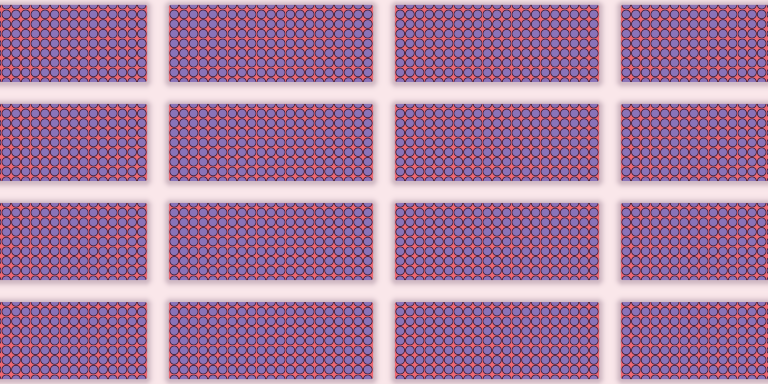
Give the GLSL for this pattern, as a WebGL 2 fragment shader.

```glsl
#version 300 es
precision highp float;

uniform vec2 u_resolution;
out vec4 fragColor;

// Lengths are fractions of the canvas height
const vec2 CARD_PITCH = vec2(0.5885, 0.2580);
const vec2 CARD_HALF = vec2(0.2660, 0.1005);
const float CORNER_RADIUS = 0.006;
const float DOT_PITCH = 0.0252;
const float DOT_RADIUS = 0.405;   // in dot pitches
const float RING_RADIUS = 0.490;  // in dot pitches
const vec2 SHADOW_OFFSET = vec2(0.0, -0.002);
const float SHADOW_SPREAD = 0.012;
const float SHADOW_STRENGTH = 0.32;

const vec3 PAPER = vec3(0.980, 0.906, 0.918);
const vec3 SHADOW = vec3(0.480, 0.360, 0.460);
const vec3 CORAL = vec3(0.920, 0.405, 0.450);
const vec3 RING = vec3(0.240, 0.120, 0.220);
const vec3 VIOLET = vec3(0.540, 0.450, 0.720);

float roundedBox(vec2 p, vec2 halfSize, float radius) {
    vec2 d = abs(p) - halfSize + radius;
    return length(max(d, 0.0)) + min(max(d.x, d.y), 0.0) - radius;
}

// Antialiased coverage of a signed distance
float coverage(float dist, float pixel) {
    return 1.0 - smoothstep(-0.6 * pixel, 0.6 * pixel, dist);
}

// Ringed dots on a square grid centred in the card
vec3 dotPattern(vec2 p, float pixel) {
    vec2 cell = fract(p / DOT_PITCH + 0.5) - 0.5;
    float radius = length(cell) * DOT_PITCH;
    vec3 color = mix(CORAL, RING, coverage(radius - RING_RADIUS * DOT_PITCH, pixel));
    return mix(color, VIOLET, coverage(radius - DOT_RADIUS * DOT_PITCH, pixel));
}

void main() {
    float pixel = 1.0 / u_resolution.y;
    vec2 p = (gl_FragCoord.xy - 0.5 * u_resolution) * pixel;

    // Card grid, with a gutter crossing at the canvas centre
    vec2 local = mod(p, CARD_PITCH) - 0.5 * CARD_PITCH;

    // Soft shadow on the paper
    float shadowDist = max(roundedBox(local - SHADOW_OFFSET, CARD_HALF, CORNER_RADIUS), 0.0);
    float falloff = shadowDist / SHADOW_SPREAD;
    vec3 color = mix(PAPER, SHADOW, SHADOW_STRENGTH * exp(-falloff * falloff));

    // Patterned card
    float card = coverage(roundedBox(local, CARD_HALF, CORNER_RADIUS), pixel);
    color = mix(color, dotPattern(local, pixel), card);

    fragColor = vec4(color, 1.0);
}
```
